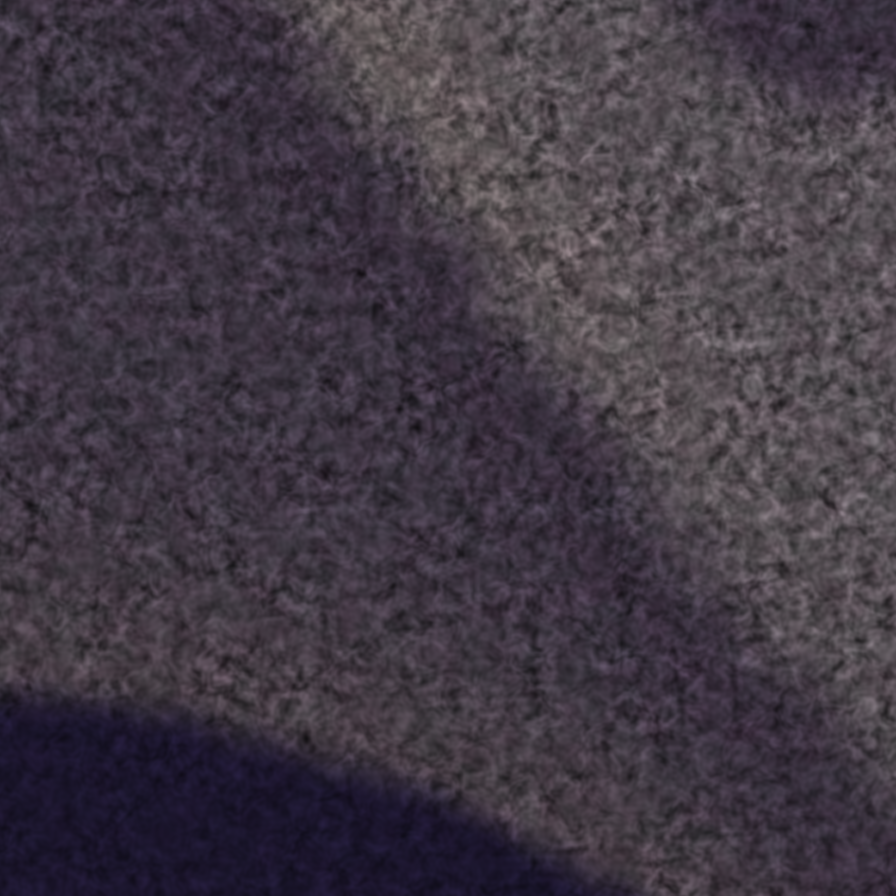
A WebGL 2 fragment shader for this texture:

```glsl
#version 300 es
precision highp float;
// Woolly cloth in dim light: a violet-grey ground, a pale diagonal band of light
// and two dark shadows. Soft distance masks set the tones; layered noise adds
// tufts, pits and faint colour flecks.

uniform vec2 u_resolution;
out vec4 fragColor;

// Tones
const vec3 CLOTH_COOL   = vec3(0.236, 0.205, 0.254);
const vec3 CLOTH_WARM   = vec3(0.272, 0.238, 0.266);
const vec3 CLOTH_DEEP   = vec3(0.210, 0.174, 0.230);
const vec3 LIGHT_MAIN   = vec3(0.334, 0.306, 0.328);
const vec3 LIGHT_WARM   = vec3(0.378, 0.342, 0.347);
const vec3 SHADOW_LOW   = vec3(0.104, 0.082, 0.172);
const vec3 SHADOW_UPPER = vec3(0.222, 0.187, 0.243);

// Placement, in canvas units
const vec2  BAND_NORMAL   = vec2(0.795, 0.607);
const float BAND_OFFSET   = 0.850;
const float BAND_SOFTNESS = 0.055;
const vec2  CORNER_CENTRE = vec2(0.93, 1.05);
const vec2  CORNER_RADIUS = vec2(0.185, 0.165);
const float LOW_SOFTNESS  = 0.034;

// Grain
const float TUFT_SCALE   = 48.0;
const float FIBRE_SCALE  = 80.0;
const float FINE_SCALE   = 145.0;
const float CLUMP_SCALE  = 25.0;
const float WARP_AMOUNT  = 0.006;
const float GRAIN_DEPTH  = 0.88;
const float GRAIN_IN_LOW = 0.75;
const float FLECK_SCALE  = 44.0;
const float FLECK_AMOUNT = 0.028;
const float EDGE_RAGGED  = 0.065;

float hash(vec2 p) {
    return fract(sin(dot(p, vec2(127.1, 311.7))) * 43758.5453);
}

float valueNoise(vec2 p) {
    vec2 cell = floor(p);
    vec2 f = fract(p);
    vec2 w = f * f * (3.0 - 2.0 * f);
    float low  = mix(hash(cell), hash(cell + vec2(1.0, 0.0)), w.x);
    float high = mix(hash(cell + vec2(0.0, 1.0)), hash(cell + vec2(1.0)), w.x);
    return mix(low, high, w.y);
}

float fbm(vec2 p) {
    float sum = 0.0;
    float amplitude = 0.5;
    for (int i = 0; i < 4; i++) {
        sum += amplitude * valueNoise(p);
        p = mat2(1.6, 1.2, -1.2, 1.6) * p + 17.3;
        amplitude *= 0.5;
    }
    return sum / 0.9375;
}

// Gradient noise, about -0.7 to 0.7: no broad drift, so the grain stays crisp
vec2 slope(vec2 cell) {
    float angle = 6.2832 * hash(cell);
    return vec2(cos(angle), sin(angle));
}

float gradientNoise(vec2 p) {
    vec2 cell = floor(p);
    vec2 f = fract(p);
    vec2 w = f * f * f * (f * (f * 6.0 - 15.0) + 10.0);
    vec2 dx = vec2(1.0, 0.0);
    vec2 dy = vec2(0.0, 1.0);
    float low  = mix(dot(slope(cell), f), dot(slope(cell + dx), f - dx), w.x);
    float high = mix(dot(slope(cell + dy), f - dy),
                     dot(slope(cell + 1.0), f - 1.0), w.x);
    return mix(low, high, w.y);
}

// Signed grain, rotated per layer to hide the lattice; its strength varies in patches
float clothGrain(vec2 uv) {
    vec2 warp = vec2(valueNoise(uv * 50.0), valueNoise(uv * 50.0 + 41.0)) - 0.5;
    vec2 p = uv + warp * WARP_AMOUNT;
    vec2 turned = mat2(0.8, 0.6, -0.6, 0.8) * p;
    float tuft = gradientNoise(p * TUFT_SCALE);
    float fibre = gradientNoise(turned * FIBRE_SCALE + 9.0);
    float fine = gradientNoise(p.yx * FINE_SCALE + 31.0);
    float clump = gradientNoise(turned * CLUMP_SCALE + 63.0);
    float patchy = mix(0.6, 1.4, valueNoise(uv * 30.0 + 77.0));
    return patchy * (0.50 * tuft + 0.52 * fibre + 0.36 * fine) + 0.20 * clump;
}

void main() {
    vec2 uv = gl_FragCoord.xy / u_resolution;
    float ragged = (fbm(uv * 20.0 + 5.0) - 0.5) * EDGE_RAGGED;

    // Ground: warm above the low shadow, deep beside the band
    float lowEdge = 0.225 - 0.05 * uv.x - 0.39 * uv.x * uv.x;
    float aboveLow = uv.y - lowEdge + ragged * 0.4;
    float band = dot(uv, BAND_NORMAL) - BAND_OFFSET + ragged;
    vec3 color = mix(CLOTH_WARM, CLOTH_COOL, smoothstep(0.0, 0.32, aboveLow));
    color = mix(color, CLOTH_DEEP, 0.75 * exp(-pow((band + 0.07) / 0.085, 2.0)));

    // Band of light, warmest along its edge and toward the top
    float warmth = exp(-pow((band - 0.06) / 0.09, 2.0)) * smoothstep(0.2, 1.0, uv.y);
    vec3 light = mix(LIGHT_MAIN, LIGHT_WARM, warmth);
    light *= mix(0.88, 1.0, smoothstep(0.0, 0.45, uv.y));
    color = mix(color, light, smoothstep(-BAND_SOFTNESS, BAND_SOFTNESS, band));

    // Upper corner shadow and low shadow
    float corner = length((uv - CORNER_CENTRE) / CORNER_RADIUS) + ragged * 3.0;
    color = mix(SHADOW_UPPER, color, smoothstep(0.7, 1.25, corner));
    float open = smoothstep(-LOW_SOFTNESS, LOW_SOFTNESS, aboveLow);
    color = mix(SHADOW_LOW, color, open);

    // Grain and colour flecks
    color *= 1.0 + GRAIN_DEPTH * mix(GRAIN_IN_LOW, 1.0, open) * clothGrain(uv);
    float fleck = fbm(uv * FLECK_SCALE + 23.0) - 0.5;
    color += FLECK_AMOUNT * mix(0.4, 1.0, open) * fleck * vec3(1.0, -0.6, 0.3);
    fragColor = vec4(clamp(color, 0.0, 1.0), 1.0);
}
```
